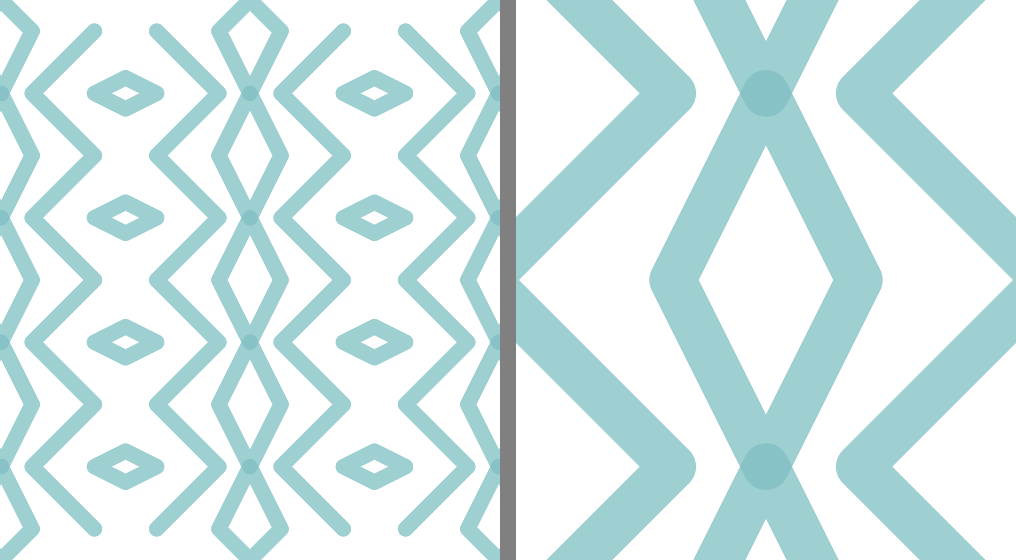
Left, the full canvas; right, a detail of the centre.
Reproduce this pattern procedurally as a Shadertoy shader.

```glsl
// Translucent teal zigzags, linked diamond chains and small lozenges on white.

const float UNITS_TALL = 18.0;   // canvas height in grid units
const float COLUMN = 8.0;        // horizontal repeat
const float ROW = 4.0;           // vertical repeat
const float ZIGZAG_END = 8.0;    // height where the zigzags stop
const float HALF_STROKE = 0.25;
const float OPACITY = 0.76;
const vec3 PAPER = vec3(1.0);
const vec3 INK = vec3(0.50, 0.75, 0.763);

float segmentDistance(vec2 p, vec2 a, vec2 b) {
    vec2 ap = p - a, ab = b - a;
    return length(ap - ab * clamp(dot(ap, ab) / dot(ab, ab), 0.0, 1.0));
}

// Distance to a four-sided outline with its own top and bottom heights
float diamondDistance(vec2 p, float halfWidth, float top, float bottom) {
    p.x = abs(p.x);
    vec2 side = vec2(halfWidth, 0.0);
    return min(segmentDistance(p, side, vec2(0.0, top)),
               segmentDistance(p, side, vec2(0.0, -bottom)));
}

float strokeCoverage(float dist, float pixel) {
    return 1.0 - smoothstep(-0.5 * pixel, 0.5 * pixel, dist - HALF_STROKE);
}

vec3 paint(vec3 base, float coverage) {
    return mix(base, INK, OPACITY * coverage);
}

// Triangle fold: distance to the nearest multiple of the period
float fold(float v, float period) {
    return abs(mod(v + 0.5 * period, period) - 0.5 * period);
}

void mainImage(out vec4 fragColor, in vec2 fragCoord) {
    float pixel = UNITS_TALL / iResolution.y;
    vec2 p = (fragCoord - 0.5 * iResolution.xy) * pixel;
    float x = fold(p.x, COLUMN);
    float beyond = abs(p.y) - ZIGZAG_END;
    vec3 color = PAPER;

    // Zigzags, with round caps at both ends
    float y = beyond > 0.0 ? -beyond : fold(p.y, ROW);
    float zigzag = segmentDistance(vec2(x, y), vec2(3.0, 0.0), vec2(1.0, 2.0));
    color = paint(color, strokeCoverage(zigzag, pixel));

    // Small lozenges between the zigzags
    float lozenge = diamondDistance(vec2(x - 4.0, y - 2.0), 1.0, 0.5, 0.5);
    color = paint(color, strokeCoverage(lozenge, pixel));

    // Chain links darken where they overlap; the outermost tips are shortened
    for (int i = -2; i <= 2; i++) {
        float top = i == 2 ? 1.0 : 2.0;
        float bottom = i == -2 ? 1.0 : 2.0;
        vec2 local = vec2(x, p.y - ROW * float(i));
        float link = diamondDistance(local, 1.0, top, bottom);
        color = paint(color, strokeCoverage(link, pixel));
    }

    fragColor = vec4(color, 1.0);
}
```
